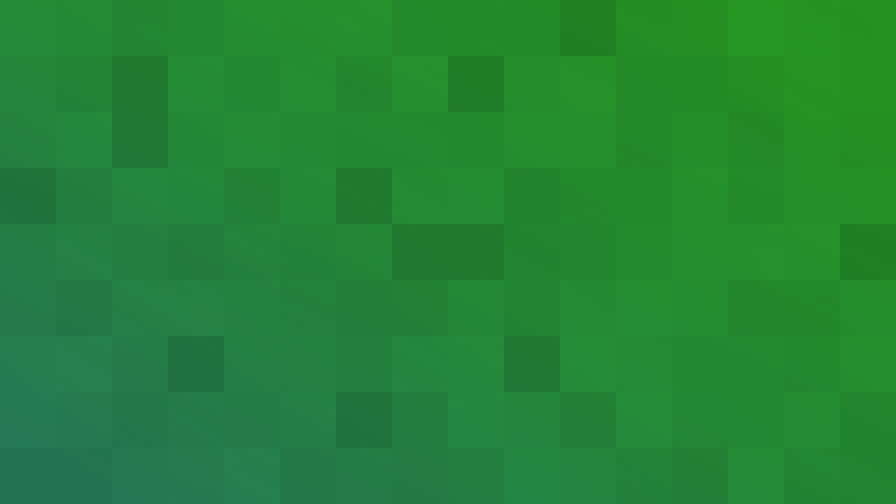
A Shadertoy shader for this background:

```glsl
// Green mosaic of 16 by 9 square tiles over a diagonal gradient with faint slanted streaks.

const vec2 GRID = vec2(16.0, 9.0);               // tiles across and down
const vec3 TEAL = vec3(0.142, 0.458, 0.330);     // lower left
const vec3 EMERALD = vec3(0.138, 0.525, 0.203);  // middle
const vec3 LEAF = vec3(0.142, 0.568, 0.125);     // upper right
const vec2 GRADIENT_WEIGHT = vec2(0.60, 0.54);
const float GRADIENT_MIDDLE = 0.51;
const float TILE_CONTRAST = 0.085;               // brightness spread of ordinary tiles
const float DARK_SHARE = 0.09;                   // fraction of noticeably dark tiles
const float DARK_SHADE = 0.905;
const vec2 STREAK_DIR = vec2(0.89, -0.456);      // falls towards the right
const vec2 STREAK_SCALE = vec2(0.55, 5.5);       // frequency along and across, in tiles
const float STREAK_STRENGTH = 0.022;

float hash(vec2 p) {
    vec3 q = fract(vec3(p.xyx) * 0.1031);
    q += dot(q, q.yzx + 33.33);
    return fract((q.x + q.y) * q.z);
}

float valueNoise(vec2 p) {
    vec2 i = floor(p);
    vec2 f = fract(p);
    f = f * f * (3.0 - 2.0 * f);
    return mix(mix(hash(i), hash(i + vec2(1, 0)), f.x),
               mix(hash(i + vec2(0, 1)), hash(i + vec2(1, 1)), f.x), f.y);
}

// Brightness of one tile: a mild random shade, now and then a dark one
float tileShade(vec2 cell) {
    float mild = 1.0 + TILE_CONTRAST * (hash(cell + 17.0) - 0.42);
    float isDark = step(hash(cell + 71.0), DARK_SHARE);
    return mix(mild, DARK_SHADE, isDark);
}

// Tile brightness with borders blended over one pixel
float mosaic(vec2 p, vec2 pixel) {
    vec2 q = p - 0.5;
    vec2 i = floor(q);
    vec2 f = clamp((fract(q) - 0.5) / pixel + 0.5, 0.0, 1.0);
    return mix(mix(tileShade(i), tileShade(i + vec2(1, 0)), f.x),
               mix(tileShade(i + vec2(0, 1)), tileShade(i + vec2(1, 1)), f.x), f.y);
}

// Faint brushed bands, broad plus fine, centred on zero
float streaks(vec2 p) {
    vec2 s = vec2(dot(p, STREAK_DIR), dot(p, vec2(-STREAK_DIR.y, STREAK_DIR.x)));
    float broad = valueNoise(s * STREAK_SCALE * 0.4 + 40.0);
    float fine = valueNoise(s * STREAK_SCALE + 90.0);
    return 0.65 * broad + 0.35 * fine - 0.5;
}

void mainImage(out vec4 fragColor, in vec2 fragCoord) {
    vec2 uv = fragCoord / iResolution.xy;
    vec2 p = uv * GRID;

    // Diagonal gradient in two spans
    float t = dot(uv - 0.5, GRADIENT_WEIGHT) + GRADIENT_MIDDLE;
    vec3 color = mix(TEAL, EMERALD, clamp(t * 2.0, 0.0, 1.0));
    color = mix(color, LEAF, clamp(t * 2.0 - 1.0, 0.0, 1.0));

    // Tile shading and streaks
    color *= mosaic(p, GRID / iResolution.xy);
    color *= 1.0 + STREAK_STRENGTH * streaks(p);

    fragColor = vec4(color, 1.0);
}
```
